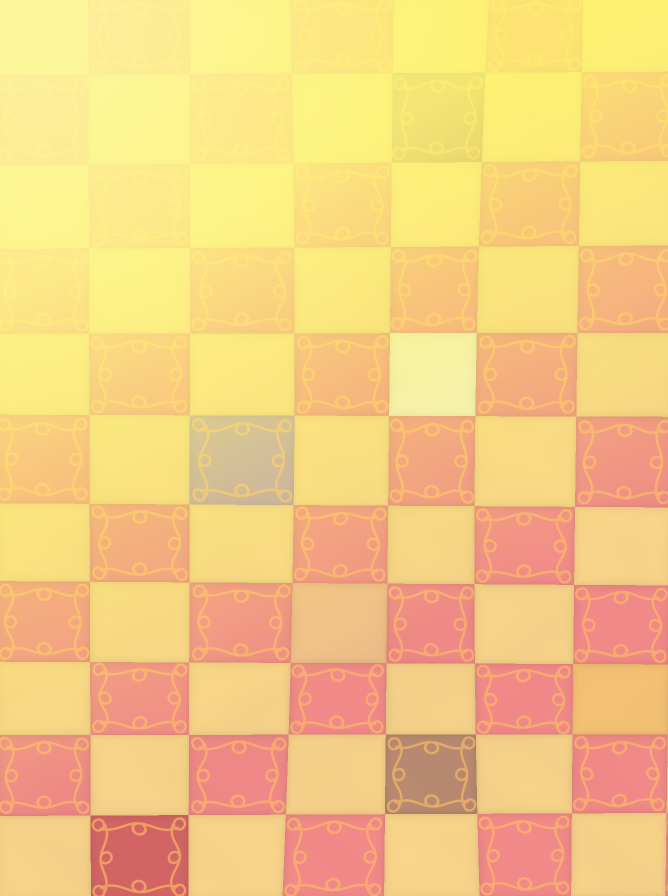
A Shadertoy shader for this pattern:

```glsl
// A hand-cut checkerboard of rose and cream patches, seven across and eleven down.
// Bowed cell edges give each patch its own frame, on which a looped gold border is
// drawn with distance functions; a diagonal yellow light then washes over the whole.

const float COL_TOP[9] = float[](-.006, .132, .284, .434, .589, .732, .873, 1.016, 1.16);
const float COL_END[9] = float[](-.004, .136, .282, .423, .575, .718, .855, .996, 1.14);
const float COL_BOW[9] = float[](0., 0., .001, .012, 0., -.014, -.002, 0., 0.);
const float ROW[12] = float[](-.004, .082, .182, .276, .372, .464, .564, .651, .740, .820, .909, 1.003);

const vec3 CREAM = vec3(.965, .82, .535);
const vec3 ROSE  = vec3(.94, .535, .53);
const vec3 BROWN = vec3(.72, .54, .44);
const vec3 GOLD  = vec3(.985, .73, .40);

float hash(vec2 p) {
    return fract(sin(dot(p, vec2(127.1, 311.7))) * 43758.5);
}

// Cell edges: y runs downward from 0 to 1.
float columnEdge(int i, float y) {
    return mix(COL_TOP[i], COL_END[i], y) + COL_BOW[i] * 4. * y * (1. - y);
}

float rowEdge(int i, float x) {
    return ROW[i] + .005 * (x - .5) * sin((float(i) - 4.3) * .68);
}

bool isCell(ivec2 cell, int column, int row) {
    return cell == ivec2(column, row);
}

// Two patch colours, with a few odd pieces among them.
vec3 patchColor(ivec2 cell, bool dark) {
    if (isCell(cell, 4, 1) || isCell(cell, 4, 9)) return BROWN;
    if (isCell(cell, 2, 5)) return vec3(.72, .60, .70);
    if (isCell(cell, 1, 10)) return vec3(.82, .39, .39);
    if (isCell(cell, 4, 4)) return vec3(.94, .92, .77);
    if (isCell(cell, 3, 7)) return vec3(.94, .74, .54);
    if (isCell(cell, 6, 8)) return vec3(.95, .75, .45);
    return dark ? ROSE : CREAM;
}

float ring(vec2 p, vec2 center, vec2 radius) {
    vec2 q = (p - center) / radius;
    return abs(length(q) - 1.) * min(radius.x, radius.y);
}

// Distance to a wave along one side: high in the middle, dipping near the corners.
float sideWave(float along, float across, vec2 size) {
    float phase = along * 10.5;
    float height = .368 + .037 * cos(phase);
    float slope = -.39 * sin(phase) * size.y / size.x;
    float d = abs(across - height) * size.y / sqrt(1. + slope * slope);
    return max(d, (along - .39) * size.x);
}

// Looped border in one cell, p from -.5 to .5; the result is in canvas widths.
float borderDistance(vec2 p, vec2 size, float seed) {
    p += .008 * sin(p.yx * 9. + seed * vec2(6.3, 11.));
    vec2 q = abs(p);
    float d = min(sideWave(q.x, q.y, size), sideWave(q.y, q.x, size.yx));
    vec2 s = q * size;
    float r = .0082;
    d = min(d, ring(s, vec2(.413, .392) * size, vec2(r)));
    d = min(d, ring(s, vec2(0., .405) * size - vec2(0., r), vec2(r * 1.15, r)));
    return min(d, ring(s, vec2(.405, 0.) * size - vec2(r, 0.), vec2(r)));
}

// Diagonal yellow wash plus a paler glow in the upper left.
vec3 applyLight(vec3 color, vec2 uv, float aspect) {
    float wash = clamp((.93 - uv.y - .34 * uv.x) * 1.35, 0., .8);
    color = mix(color, vec3(1., .98, .43), wash);
    float glow = .45 * (1. - smoothstep(0., .85, length(uv * vec2(1., aspect))));
    return mix(color, vec3(1., .99, .82), glow);
}

vec3 quilt(vec2 uv, float aspect, float pixel) {
    ivec2 cell = ivec2(0);
    for (int i = 1; i < 8; i++) if (uv.x > columnEdge(i, uv.y)) cell.x = i;
    for (int i = 1; i < 11; i++) if (uv.y > rowEdge(i, uv.x)) cell.y = i;

    vec2 low = vec2(columnEdge(cell.x, uv.y), rowEdge(cell.y, uv.x));
    vec2 high = vec2(columnEdge(cell.x + 1, uv.y), rowEdge(cell.y + 1, uv.x));
    vec2 local = (uv - low) / (high - low) - .5;
    vec2 size = (high - low) * vec2(1., aspect);
    bool dark = (cell.x + cell.y) % 2 == 1;
    float seed = hash(vec2(cell));

    // Slight shade variation, cloudy paper and soft seams.
    vec3 color = patchColor(cell, dark) * (1. + .016 * (seed - .5));
    color *= 1. + .006 * sin(uv.x * 31. + 3. * sin(uv.y * 17.)) * sin(uv.y * 37. + seed);
    vec2 inset = (.5 - abs(local)) * size;
    color *= 1. - .07 * exp(-min(inset.x, inset.y) / .005);

    if (dark) {
        float d = borderDistance(local, size, seed);
        float line = 1. - smoothstep(.0018 - pixel * .5, .0018 + pixel * .5, d);
        color = mix(color, GOLD, .68 * line);
    }
    return applyLight(color, uv, aspect);
}

void mainImage(out vec4 fragColor, in vec2 fragCoord) {
    float aspect = iResolution.y / iResolution.x;
    vec3 color = vec3(0.);
    // Four samples smooth the patch edges.
    for (int i = 0; i < 4; i++) {
        vec2 offset = (vec2(i % 2, i / 2) - .5) * .5;
        vec2 uv = (fragCoord + offset) / iResolution.xy;
        color += quilt(vec2(uv.x, 1. - uv.y), aspect, 1. / iResolution.x);
    }
    fragColor = vec4(color / 4., 1.);
}
```
